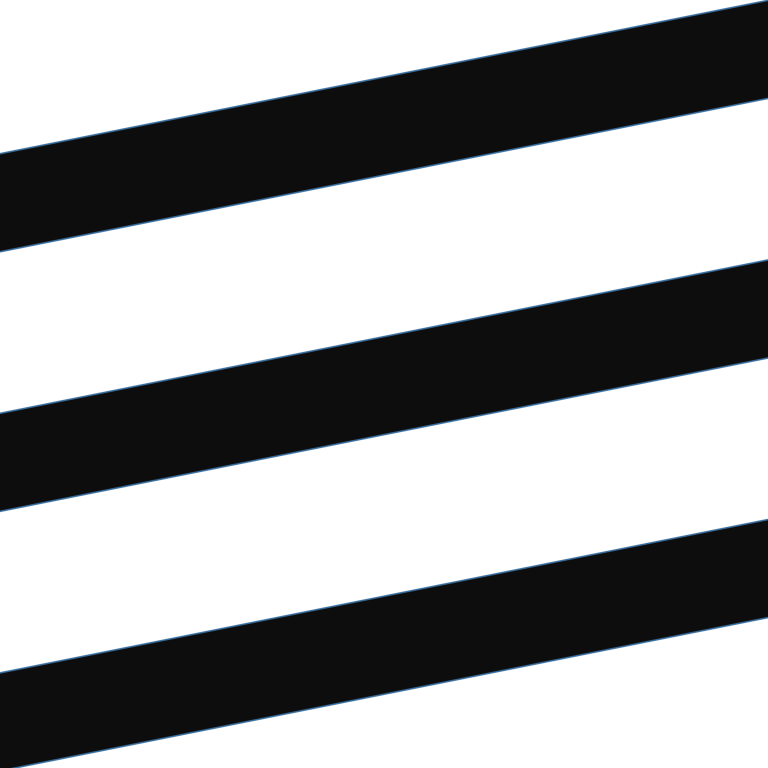
Give the GLSL for this pattern, as a Shadertoy shader.

```glsl
// Antialiased coverage of the region where dist is negative
float coverage(float dist, float pixel) {
    return 1.0 - smoothstep(-0.75 * pixel, 0.75 * pixel, dist);
}

void mainImage(out vec4 fragColor, in vec2 fragCoord) {
    vec2 uv = fragCoord / iResolution.xy;
    float pixel = 1.0 / iResolution.y;

    // Height relative to the nearest slanted stripe centre
    float slope = 0.1997;
    float period = 0.338;
    float height = uv.y - slope * uv.x - 0.398;
    float offset = (fract(height / period + 0.5) - 0.5) * period;

    // Perpendicular distance from the stripe centre
    float dist = abs(offset) * inversesqrt(1.0 + slope * slope);

    // White ground, thin blue rim, near-black core
    vec3 color = vec3(1.0);
    color = mix(color, vec3(0.22, 0.43, 0.62), coverage(dist - 0.0636, pixel));
    color = mix(color, vec3(0.05), coverage(dist - 0.0616, pixel));

    fragColor = vec4(color, 1.0);
}
```
